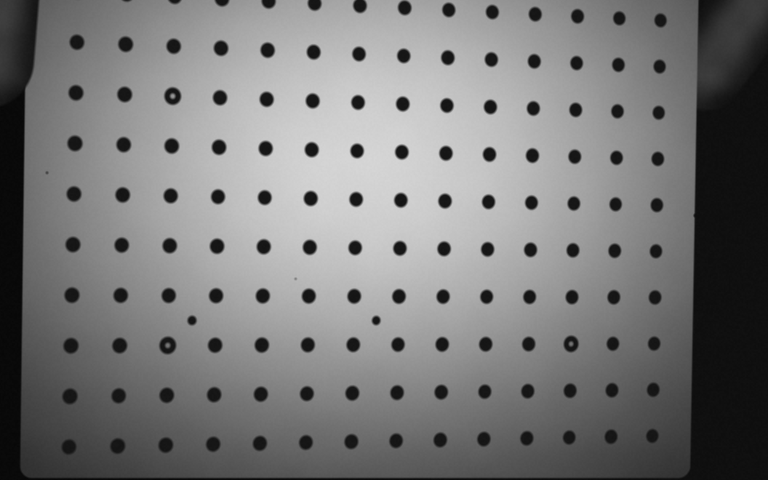
Write a Shadertoy shader that draws this pattern.

```glsl
const vec2 LAST_DOT = vec2(13.0, 9.0);   // 14 columns, 10 rows
const float DOT_RADIUS = 0.148;          // in grid cells
const float DOT_SHADE = 0.085;

float hash(vec2 p) {
    vec3 q = fract(vec3(p.xyx) * 0.1031);
    q += dot(q, q.yzx + 33.33);
    return fract((q.x + q.y) * q.z);
}

float valueNoise(vec2 p) {
    vec2 cell = floor(p), f = fract(p);
    f = f * f * (3.0 - 2.0 * f);
    float low = mix(hash(cell), hash(cell + vec2(1.0, 0.0)), f.x);
    float high = mix(hash(cell + vec2(0.0, 1.0)), hash(cell + 1.0), f.x);
    return mix(low, high, f.y);
}

float cover(float dist, float soft) {
    return 1.0 - smoothstep(-soft, soft, dist);
}

float disc(vec2 p, vec2 centre, float radius, float soft) {
    return cover(length(p - centre) - radius, soft);
}

float capsule(vec2 p, vec2 a, vec2 b, float radius) {
    vec2 ab = b - a;
    float t = clamp(dot(p - a, ab) / dot(ab, ab), 0.0, 1.0);
    return length(p - a - ab * t) - radius;
}

// Slightly tapered sheet, rounded at its lower corners
float plateDistance(vec2 p) {
    vec2 centre = vec2(0.7396 + 0.0153 * p.y, 0.652);
    vec2 halfSize = vec2(0.698 + 0.0023 * p.y, 0.648);
    float corner = 0.025;
    vec2 q = abs(p - centre) - halfSize + corner;
    return length(max(q, 0.0)) + min(max(q.x, q.y), 0.0) - corner;
}

// Canvas position to dot indices, undoing shear and perspective
vec2 gridCoord(vec2 p) {
    vec2 d = p - vec2(0.1437, 0.0688);
    d.x -= 0.0198 * d.y;
    float across = d.x / 1.2146;
    return vec2(d.x / (0.1023 - 0.00728 * d.x),
                (d.y - 0.0229 * across) / (0.1054 - 0.0092 * across));
}

float lampLight(vec2 p) {
    vec2 d = (p - vec2(0.76, 0.655)) * vec2(0.87, 1.12);
    return 0.83 * exp(-dot(d, d) / 0.6);
}

float handShade(vec2 p, float dist) {
    float mottle = 0.04 * (valueNoise(p * 24.0) - 0.5);
    return 0.09 + 0.14 * smoothstep(0.0, 0.075, -dist) + mottle;
}

float drawDots(vec2 g, float shade, float soft) {
    vec2 cell = clamp(round(g), vec2(0.0), LAST_DOT);
    float radius = DOT_RADIUS * (0.98 + 0.04 * hash(cell));
    float ink = disc(g, cell, radius, soft);

    // Three ringed markers with light centres
    vec2 markers[3] = vec2[3](vec2(2.0, 7.0), vec2(2.0, 2.0), vec2(11.0, 2.0));
    float hole = 0.0;
    for (int i = 0; i < 3; i++) {
        ink = max(ink, disc(g, markers[i], 0.172, soft));
        hole = max(hole, disc(g, markers[i], 0.052, soft));
    }

    // Two small dots between the rows
    for (int i = 0; i < 2; i++)
        ink = max(ink, disc(g, vec2(2.5 + 4.0 * float(i), 2.5), 0.092, soft));

    return mix(shade, DOT_SHADE, ink * (1.0 - 0.9 * hole));
}

void mainImage(out vec4 fragColor, in vec2 fragCoord) {
    vec2 p = fragCoord / iResolution.y;
    float pixel = 1.0 / iResolution.y;
    float soft = 0.0015 + 0.6 * pixel;

    // Dark room and the hand behind the sheet
    float shade = mix(0.035, 0.06, smoothstep(0.0, 1.6, p.x));
    float rightHand = capsule(p, vec2(1.469, 0.854), vec2(1.604, 1.042), 0.083);
    shade = mix(shade, handShade(p, rightHand), cover(rightHand, 0.006));

    // Lit sheet with faint clouding and printed dots
    float sheet = lampLight(p) + 0.012 * (valueNoise(p * 18.0) - 0.5);
    sheet = drawDots(gridCoord(p), sheet, 0.025 + 6.0 * pixel);

    // Specks and an edge nick
    float wear = 0.65 * disc(p, vec2(0.098, 0.64), 0.0028, soft);
    wear = max(wear, 0.4 * disc(p, vec2(0.616, 0.419), 0.0025, soft));
    wear = max(wear, disc(p, vec2(1.449, 0.551), 0.004, soft));
    sheet = mix(sheet, 0.12, wear);
    shade = mix(shade, sheet, cover(plateDistance(p), soft));

    // Thumb over the left edge
    float leftHand = capsule(p, vec2(-0.029, 0.875), vec2(-0.0125, 1.083), 0.1);
    shade = mix(shade, handShade(p, leftHand), cover(leftHand, 0.004));

    // Fine grain
    shade += 0.014 * (valueNoise(p * 300.0) - 0.5);
    fragColor = vec4(vec3(clamp(shade, 0.0, 1.0)), 1.0);
}
```
